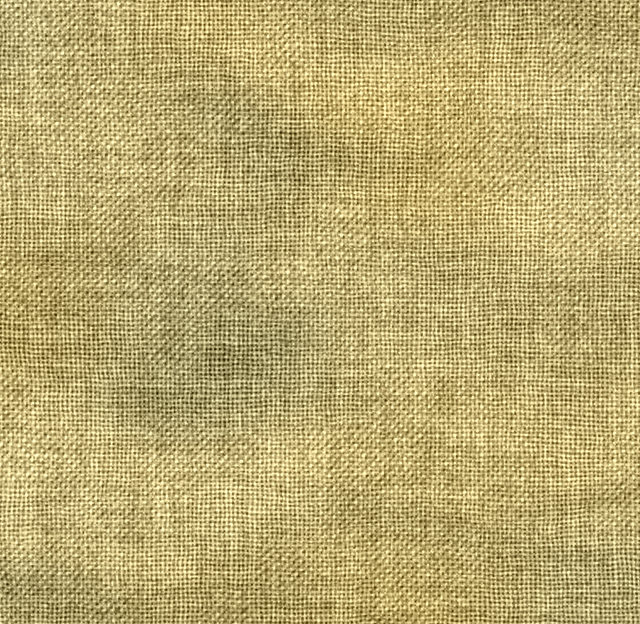
Write a WebGL 1 fragment shader that draws this texture.

```glsl
precision highp float;

uniform vec2 u_resolution;

const float PI = 3.14159265;

// Colours
const vec3 CLOTH = vec3(0.730, 0.664, 0.434);
const vec3 THREAD_SHADE = vec3(1.0, 1.02, 0.97);
const vec3 STAIN_SHADE = vec3(0.27, 0.23, 0.17);
const vec3 WARMTH = vec3(0.035, 0.0, -0.05);
const vec3 SPECK_SHADE = vec3(0.15, 0.19, 0.16);

// Sizes, counted per canvas height
const vec2 THREADS = vec2(137.0, 133.0);
const vec2 STAIN_SCALE = vec2(2.3, 6.2);
const float STAIN_TILT = 0.16;
const float PATCH_SCALE = 11.0;
const float DRIFT_SCALE = 6.0;
const float JITTER_SCALE = 34.0;
const float GRAIN_SCALE = 2.7;
const float SPECK_RADIUS = 0.003;
const int SPECK_COUNT = 9;

// Strengths
const float WEAVE_CONTRAST = 0.205;
const float PORE_DEPTH = 0.8;
const float RIDGE = 0.5;
const float GRAIN = 0.33;
const float STREAKS = 0.09;
const float DRIFT = 0.9;
const float JITTER = 0.4;

float hash(vec2 p) {
  vec3 q = fract(p.xyx * 0.1031);
  q += dot(q, q.yzx + 33.33);
  return fract((q.x + q.y) * q.z);
}

float noise(vec2 p) {
  vec2 i = floor(p);
  vec2 f = p - i;
  f = f * f * f * (f * (f * 6.0 - 15.0) + 10.0);
  float low = mix(hash(i), hash(i + vec2(1.0, 0.0)), f.x);
  float high = mix(hash(i + vec2(0.0, 1.0)), hash(i + vec2(1.0, 1.0)), f.x);
  return mix(low, high, f.y);
}

vec2 noisePair(vec2 p) {
  return vec2(noise(p + 3.0), noise(p + 129.0)) - 0.5;
}

// Plain weave with dark pores; diagonal ridges show through in patches
float weave(vec2 uv, float diagonal) {
  vec2 c = cos(2.0 * PI * uv);
  float pore = 0.25 * (1.0 - c.x) * (1.0 - c.y);
  float grid = 0.5 * (c.x + c.y) - PORE_DEPTH * (pore - 0.25);
  float ridge = cos(PI * (uv.x - uv.y));
  return mix(grid, 0.65 * grid + RIDGE * ridge, diagonal);
}

// Uneven yarn: fine grain plus streaks along both thread directions
float yarn(vec2 uv) {
  float grain = noise(uv * GRAIN_SCALE + 40.0) - 0.5;
  float warp = noise(vec2(uv.x, uv.y * 0.08) + 310.0) - 0.5;
  float weft = noise(vec2(uv.x * 0.08, uv.y) + 570.0) - 0.5;
  return GRAIN * grain + STREAKS * (warp + weft);
}

// Broad, mostly horizontal discoloration
float stain(vec2 p) {
  vec2 q = (p + vec2(0.0, STAIN_TILT * p.x)) * STAIN_SCALE;
  q += 0.9 * noisePair(p * 3.5 + 90.0);
  return 0.75 * noise(q + 17.0) + 0.25 * noise(q * 1.9 + 61.0) - 0.5;
}

float specks(vec2 p, float aspect) {
  float cover = 0.0;
  for (int i = 0; i < SPECK_COUNT; i++) {
    float id = float(i) + 1.0;
    vec2 center = vec2(hash(vec2(id, 7.3)) * aspect, hash(vec2(id, 21.9)));
    float radius = SPECK_RADIUS * mix(0.6, 1.4, hash(vec2(id, 48.1)));
    float d = length((p - center) * vec2(0.8, 1.2));
    cover = max(cover, 1.0 - smoothstep(0.2 * radius, radius, d));
  }
  return cover;
}

void main() {
  vec2 p = gl_FragCoord.xy / u_resolution.y;
  float aspect = u_resolution.x / u_resolution.y;

  // Threads drift and jitter around a straight grid
  vec2 uv = p * THREADS + DRIFT * noisePair(p * DRIFT_SCALE);
  uv += JITTER * noisePair(p * JITTER_SCALE);

  float diagonal = smoothstep(0.25, 0.8, noise(p * PATCH_SCALE + 130.0));
  float tone = WEAVE_CONTRAST * weave(uv, diagonal) + yarn(uv);

  // Compose cloth, relief and discoloration
  vec3 color = CLOTH + THREAD_SHADE * tone;
  color += STAIN_SHADE * stain(p);
  color += WARMTH * (noise(p * vec2(3.0, 4.0) + 210.0) - 0.5);
  color -= SPECK_SHADE * specks(p, aspect);

  gl_FragColor = vec4(clamp(color, 0.0, 1.0), 1.0);
}
```
